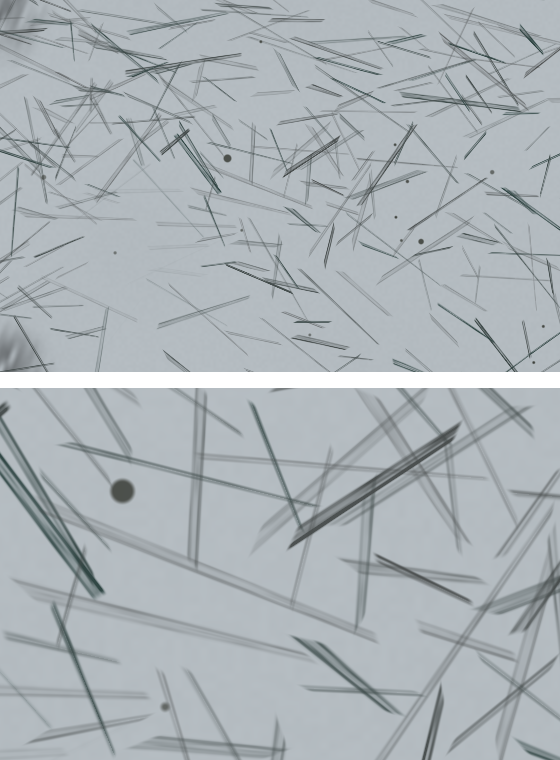
Top: the whole. Bottom: its middle third, enlarged.
Give the GLSL for this texture, as a WebGL 1 fragment shader.

```glsl
precision highp float;
uniform vec2 u_resolution;

vec4 hash4(float n) {
  vec4 h = fract(n * vec4(.1031, .1030, .0973, .1099));
  h += dot(h, h.wzxy + 33.33);
  return fract((h.xxyz + h.yzzw) * h.zywx);
}

float hash2(vec2 p) {
  vec3 h = fract(p.xyx * .1031);
  h += dot(h, h.yzx + 33.33);
  return fract((h.x + h.y) * h.z);
}

float noise(vec2 p) {
  vec2 i = floor(p), f = fract(p);
  f *= f * (3. - 2. * f);
  return mix(mix(hash2(i), hash2(i + vec2(1, 0)), f.x),
             mix(hash2(i + vec2(0, 1)), hash2(i + 1.), f.x), f.y);
}

// One needle: oblique ends, tapered body, dark rims and lengthwise streaks
vec3 addNeedle(vec3 color, vec2 p, float id, float aspect) {
  float group = floor(id / 4.);
  vec4 g = hash4(group + 211.), a = hash4(id + 17.), b = hash4(id + 503.);

  // Loose bundles, denser toward the top and the left
  vec2 center = fract(group * vec2(.7549, .5698) + .3);
  center = pow(center, vec2(1.2, .82)) * 1.06 - .03;
  center = center * vec2(aspect, 1.) + (a.xy - .5) * .3;

  float flatness = smoothstep(.5, .85, center.y);
  float angle = (g.x - .62) * mix(2.6, 1.2, flatness) + (a.z - .5) * .9;
  angle -= 1.2 * step(.86, b.x);
  vec2 axis = vec2(cos(angle), sin(angle));
  vec2 d = p - center;
  vec2 q = vec2(dot(d, axis), axis.x * d.y - axis.y * d.x);

  float halfLength = .045 + .12 * a.w * a.w;
  if (abs(q.x) > halfLength + .03 || abs(q.y) > .02) return color;

  float width = (.0024 + .0056 * b.y * b.y) * (1. - .6 * b.z * (.5 + .5 * q.x / halfLength));
  float blur = .0014 + .0022 * g.w * b.z;
  float body = 1. - smoothstep(-blur, blur, abs(q.y) - width);
  body *= 1. - smoothstep(-.004, .004, abs(q.x + q.y * (g.y - .5) * 5.) - halfLength);

  float rim = 1. - smoothstep(.0004, .0026, abs(abs(q.y) - width * .7));
  rim *= mix(.45, 1., step(0., q.y * (b.x - .5)));
  float streak = noise(vec2(q.x * 28. + id * 7., q.y * 420. + id));
  float strength = mix(.38, 1.1, b.w * b.w) + .35 * step(b.x, .1);
  strength *= smoothstep(.08, .2, length((center - vec2(.38, .27)) * vec2(1., .5)));

  float ink = body * (.2 + .5 * rim + .45 * streak * streak) * strength;
  vec3 dark = mix(vec3(.29, .30, .30), vec3(.15, .25, .24), g.z * b.w);
  return mix(color, dark, min(ink, .95));
}

// Small round specks with a soft halo
vec3 addSpeck(vec3 color, vec2 p, float id, float aspect) {
  vec4 h = hash4(id + 907.);
  float radius = .003 + .008 * h.z * h.z * h.z;
  float dist = length(p - h.xy * vec2(aspect, 1.));
  float ink = 1. - smoothstep(radius - .002, radius + .003, dist);
  return mix(color, vec3(.17, .18, .15), ink * (.5 + .4 * h.w));
}

void main() {
  float aspect = u_resolution.x / u_resolution.y;
  vec2 p = gl_FragCoord.xy / u_resolution.y;

  // Pale liquid with faint mottling
  vec3 color = vec3(.703, .732, .752);
  color += .014 * (noise(p * 3.) - .5) + .012 * (noise(p * 130.) - .5);

  // Fibrous murk in the left corners
  float corner = min(length(p), length((p - vec2(0., 1.)) * vec2(1., .8)));
  float fibers = noise(vec2(p.x * 60. - p.y * 25., p.x * 12. + p.y * 14.));
  color *= 1. - .45 * fibers * (1. - smoothstep(.02, .17, corner));

  for (int i = 0; i < 320; i++) color = addNeedle(color, p, float(i), aspect);
  for (int i = 0; i < 14; i++) color = addSpeck(color, p, float(i), aspect);

  gl_FragColor = vec4(color, 1.);
}
```
